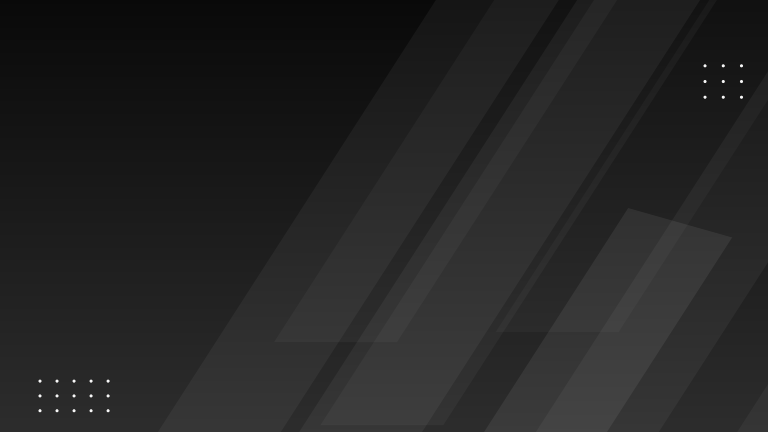
Reproduce this background procedurally as a Shadertoy shader.

```glsl
float pixel() { return 1.0 / iResolution.y; }

// Smooth step from 0 to 1 where the signed distance turns positive
float cover(float d) { return smoothstep(-0.6, 0.6, d / pixel()); }

// Slanted strip of fixed width, cut off level below its foot
float band(vec2 p, float left, float foot) {
    float s = p.x + (1.0 - p.y) * 0.6435 - left;
    return cover(s * 0.841) * cover((0.2845 - s) * 0.841) * cover(p.y - foot);
}

// Rectangular grid of round dots, counted from its lower left dot
float dotGrid(vec2 p, vec2 first, vec2 pitch, vec2 count) {
    vec2 cell = clamp(round((p - first) / pitch), vec2(0.0), count - 1.0);
    return cover(0.0035 - length(p - first - cell * pitch));
}

void mainImage(out vec4 fragColor, in vec2 fragCoord) {
    vec2 p = fragCoord / iResolution.y;

    // Vertical backdrop, dark at the top
    float shade = mix(0.175, 0.036, p.y);

    // Translucent strips, left to right
    shade = mix(shade, 1.0, 0.047 * band(p, 1.009, -1.0));
    shade = mix(shade, 1.0, 0.035 * band(p, 1.144, 0.208));
    shade = mix(shade, 1.0, 0.048 * band(p, 1.336, -1.0));
    shade = mix(shade, 1.0, 0.037 * band(p, 1.375, 0.016));
    shade = mix(shade, 1.0, 0.030 * band(p, 1.642, 0.2315));
    shade = mix(shade, 1.0, 0.045 * band(p, 1.884, -1.0));
    shade = mix(shade, 1.0, 0.040 * band(p, 2.350, -1.0));

    // Brighter strip with a tilted top
    float top = 0.5185 - 0.283 * (p.x - 1.4537);
    shade = mix(shade, 1.0, 0.068 * band(p, 1.764, -1.0) * cover(top - p.y));

    // Corner dots
    float dots = dotGrid(p, vec2(0.0926, 0.0492), vec2(0.0394, 0.0343), vec2(5.0, 3.0))
               + dotGrid(p, vec2(1.632, 0.775), vec2(0.0422, 0.0363), vec2(3.0));
    shade = mix(shade, 0.97, dots);

    fragColor = vec4(vec3(shade), 1.0);
}
```
